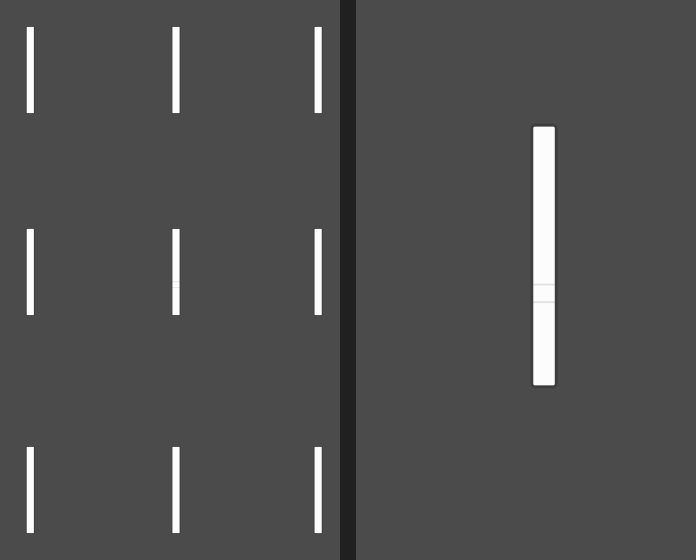
Left, the full canvas; right, a detail of the centre.
Give the GLSL for this pattern, as a Shadertoy shader.

```glsl
#define ASPHALT vec3(0.293)
#define PAINT vec3(0.99)
#define RIM vec3(0.24)
#define MIDDLE vec2(0.3143, 0.5143)   // centre dash, in canvas heights
#define PITCH vec2(0.2570, 0.3750)    // mean spacing of columns and rows
#define DRIFT vec2(0.0032, 0.0143)    // unevenness of the spacing
#define HALF_SIZE vec2(0.0064, 0.0770)
#define CORNER 0.0010
#define RIM_WIDTH 0.0017
#define SEAM_LEVELS vec2(-0.0170, -0.0275)
#define SEAM_WIDTH 0.0012
#define SEAM_STRENGTH 0.10

float roundedBox(vec2 p, vec2 halfSize, float radius) {
    vec2 q = abs(p) - halfSize + radius;
    return length(max(q, 0.0)) + min(max(q.x, q.y), 0.0) - radius;
}

// Antialiased coverage of a signed distance
float coverage(float d, float pixel) {
    return clamp(0.5 - d / pixel, 0.0, 1.0);
}

// Two faint seams across a dash
float seams(vec2 p, float pixel) {
    vec2 d = abs(p.y - SEAM_LEVELS) - 0.5 * SEAM_WIDTH;
    return coverage(min(d.x, d.y), pixel);
}

void mainImage(out vec4 fragColor, in vec2 fragCoord) {
    float pixel = 1.0 / iResolution.y;
    vec2 p = fragCoord * pixel;
    vec3 color = ASPHALT;

    // Three columns and three rows of dashes
    for (int row = -1; row <= 1; row++) {
        for (int column = -1; column <= 1; column++) {
            vec2 cell = vec2(column, row);
            vec2 local = p - MIDDLE - cell * PITCH + cell * cell * DRIFT;
            float d = roundedBox(local, HALF_SIZE, CORNER);

            // Only the centre dash carries the seams
            float worn = (row == 0 && column == 0) ? seams(local, pixel) : 0.0;
            vec3 paint = PAINT * (1.0 - SEAM_STRENGTH * worn);

            color = mix(color, RIM, coverage(d - RIM_WIDTH, pixel));
            color = mix(color, paint, coverage(d, pixel));
        }
    }

    fragColor = vec4(color, 1.0);
}
```
